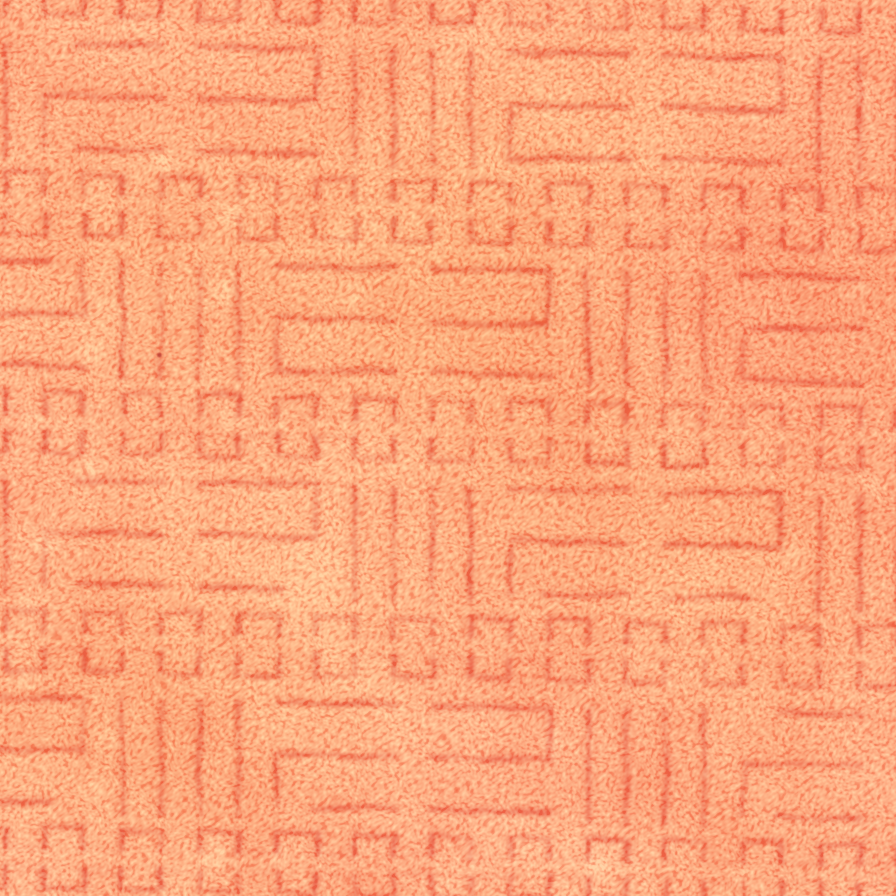
Reproduce this texture procedurally as a three.js fragment shader.

```glsl
// Peach leather embossed with a basket weave of dashed grooves and notched bands.
varying vec2 vUv;

float hash(vec2 p) {
  vec3 q = fract(p.xyx * vec3(0.1031, 0.1030, 0.0973));
  q += dot(q, q.yzx + 33.33);
  return fract((q.x + q.y) * q.z);
}

vec2 gradient(vec2 cell) {
  float angle = 6.2832 * hash(cell);
  return vec2(cos(angle), sin(angle));
}

// Gradient noise, roughly -0.7 to 0.7
float noise(vec2 p) {
  vec2 i = floor(p), f = p - i;
  vec2 e = vec2(1.0, 0.0);
  vec2 s = f * f * f * (f * (f * 6.0 - 15.0) + 10.0);
  float low = mix(dot(gradient(i), f), dot(gradient(i + e), f - e), s.x);
  float high = mix(dot(gradient(i + e.yx), f - e.yx), dot(gradient(i + 1.0), f - 1.0), s.x);
  return mix(low, high, s.y);
}

// Groove with a soft shoulder along the line from a to b, in columns and bands
float groove(vec2 p, vec2 a, vec2 b) {
  vec2 d = (p - clamp(p, a, b)) * vec2(0.0433, 0.2435);
  float d2 = dot(d, d);
  return 0.75 * exp(-d2 / 0.000013) + 0.3 * exp(-d2 / 0.00007);
}

// Depth of the embossing; y runs downward
float emboss(vec2 uv) {
  vec2 p = vec2(uv.x - 0.0065, 1.0 - uv.y - 0.03 - 0.02 * uv.x) / vec2(0.0433, 0.2435);
  float band = floor(p.y);
  p.y -= band;
  float shift = 6.0 * mod(band, 2.0);

  // Horizontal strands: two dashes on each of three rows
  float tile = floor((p.x + shift) / 12.0);
  float across = mod(p.x + shift, 12.0) - 4.5;
  float depth = 0.0;
  for (int row = 0; row < 3; row++) {
    float y = 0.07 + 0.24 * float(row);
    float worn = step(0.6, hash(vec2(tile * 2.0 + step(0.0, across), band * 3.0 + float(row)) + 17.0));
    float end = 3.5 - 0.9 * worn * abs(float(row) - 1.0);
    depth = max(depth, groove(vec2(abs(across), p.y), vec2(0.5, y), vec2(end, y)));
  }

  // Vertical strands, with short side dashes closing each block
  float line = floor(p.x + 0.5);
  float slot = mod(line + shift, 12.0);
  vec2 span = vec2(0.08, 0.59);
  if (slot == 1.0) span = vec2(0.34, 0.54);
  if (slot == 8.0) span = vec2(0.07, 0.30);
  if (slot < 1.5 || slot > 7.5) {
    depth = max(depth, 0.95 * groove(p, vec2(line, span.x), vec2(line, span.y)));
  }

  // Notched band: two rows of legs, joined outside and faintly inside by turns
  float legs = max(groove(p, vec2(line, 0.675), vec2(line, 0.755)),
                   groove(p, vec2(line, 0.855), vec2(line, 0.94)));
  float column = floor(p.x);
  bool outer = mod(column + band, 2.0) < 0.5;
  vec2 joints = outer ? vec2(0.67, 0.945) : vec2(0.76, 0.85);
  float bridge = max(groove(p, vec2(column, joints.x), vec2(column + 1.0, joints.x)),
                     groove(p, vec2(column, joints.y), vec2(column + 1.0, joints.y)));
  return max(depth, max(1.2 * legs, (outer ? 0.8 : 0.2) * bridge));
}

// Round mark in a few random cells
float mark(vec2 p, float share, float radius) {
  vec2 cell = floor(p);
  vec2 center = 0.3 + 0.4 * vec2(hash(cell + 5.0), hash(cell + 41.0));
  float present = step(1.0 - share, hash(cell + 73.0));
  return present * (1.0 - smoothstep(0.2 * radius, radius, length(p - cell - center)));
}

void main() {
  vec2 uv = vUv;
  vec2 bent = uv + 0.005 * vec2(noise(uv * 18.0), noise(uv * 18.0 + 50.0));
  bent += 0.002 * vec2(noise(uv * 80.0), noise(uv * 80.0 + 31.0));

  // Grooves fade unevenly and catch light on their lower edge
  float wear = clamp(0.9 + 0.75 * noise(uv * 26.0 + 9.0) + 0.35 * noise(uv * 7.0), 0.5, 1.3);
  float pressed = emboss(bent) * wear;
  float rim = emboss(bent + vec2(-0.004, 0.009)) * wear;

  // Slanted pebble grain with small dark pores
  vec2 slant = mat2(0.83, -0.56, 0.56, 0.83) * (uv + 0.006 * noise(uv * 30.0));
  float pebble = noise(slant * vec2(150.0, 205.0));
  float fine = noise(slant * vec2(250.0, 280.0) + 70.0);
  float pores = smoothstep(0.1, 0.4, -pebble - 0.4 * fine);

  float tone = 0.69 + 0.5 * pebble + 0.45 * fine - 0.2 * pores;
  tone += 0.2 * noise(uv * 4.0 + 3.0) + 0.16 * noise(uv * 13.0);
  tone -= 0.14 * smoothstep(0.45, 0.0, length(uv - vec2(0.95, 0.7)));
  tone += 0.1 * rim - 0.55 * pressed;
  tone += 0.2 * mark(uv * 14.0, 0.16, 0.28);

  vec3 color = mix(vec3(0.965, 0.485, 0.33), vec3(1.005, 0.78, 0.6), clamp(tone, -0.3, 1.15));
  color += vec3(-0.02, -0.015, 0.01) * pressed;

  // Yellow cast toward the middle, pink toward the sides
  float warmth = 0.5 - length(uv - vec2(0.42, 0.6)) + 0.5 * noise(uv * 3.0 + 20.0);
  color += vec3(-0.005, 0.008, -0.03) * warmth;
  color = mix(color, vec3(0.7, 0.2, 0.18), 0.7 * mark(uv * 9.0 + 2.0, 0.05, 0.035));
  gl_FragColor = vec4(clamp(color, 0.0, 1.0), 1.0);
}
```
